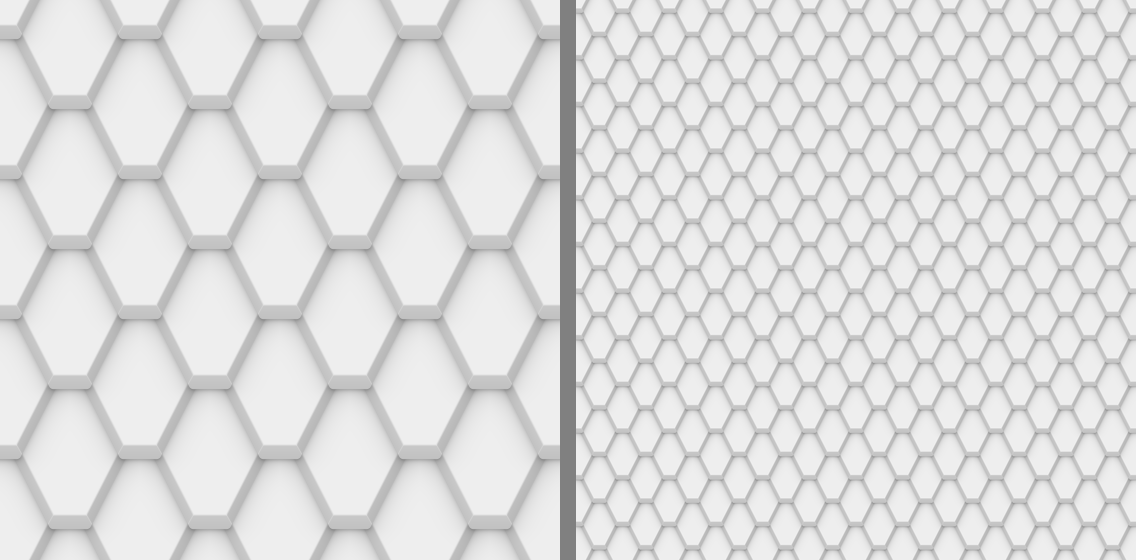
Left: one tile. Right: repeated 3 by 3.
A Shadertoy shader for this pattern:

```glsl
// Lengths are in tile periods; each tile's origin is the middle of its lower edge.
const float REPEATS = 4.0;
const float ROW_PHASE = 0.22;
const float EDGE_HALF = 0.139;    // half width of the lower edge
const float SIDE_SLOPE = 0.512;   // sideways run per unit of height
const float CORNER_RADIUS = 0.018;
const float FRONT_BEVEL = 0.109;
const float SIDE_BEVEL = 0.073;
const float FRONT_HALF = 0.115;   // half width at the top of the front bevel
const float MITRE_SLOPE = 0.57;
const float RIM_WIDTH = 0.009;

const float FACE = 0.935;
const float RIM = 0.92;
const float FRONT = 0.79;
const float LEFT_SIDE = 0.795;
const float RIGHT_SIDE = 0.755;
const float BEVEL_FALLOFF = 0.035;

const float SOFT_SHADOW = 0.13;
const float SOFT_RANGE = 0.06;
const float SIDE_CONTACT = 0.07;
const float FRONT_CONTACT = 0.18;
const float CONTACT_RANGE = 0.014;

// Distance outside the sloping side of a tile.
float sideDistance(vec2 p) {
    return (abs(p.x) - EDGE_HALF - SIDE_SLOPE * p.y)
        * inversesqrt(1.0 + SIDE_SLOPE * SIDE_SLOPE);
}

// Tile outline, open upwards where higher rows cover it.
float tileDistance(vec2 p) {
    vec2 q = vec2(sideDistance(p), -p.y) + CORNER_RADIUS;
    return min(max(q.x, q.y), 0.0) + length(max(q, 0.0)) - CORNER_RADIUS;
}

// Flat face, bright rim and three bevels.
float tileShade(vec2 p, float aa) {
    float sideInset = sideDistance(p) + SIDE_BEVEL;
    float frontInset = FRONT_BEVEL - p.y;
    float inset = max(sideInset, frontInset);

    float mitre = abs(p.x) - FRONT_HALF - MITRE_SLOPE * frontInset;
    float isFront = smoothstep(-aa, aa, frontInset) * smoothstep(aa, -aa, mitre);
    float side = mix(LEFT_SIDE, RIGHT_SIDE, smoothstep(-aa, aa, p.x))
        - BEVEL_FALLOFF * clamp(sideInset / SIDE_BEVEL, 0.0, 1.0);
    float front = FRONT - BEVEL_FALLOFF * clamp(frontInset / FRONT_BEVEL, 0.0, 1.0);
    float bevel = mix(side, front, isFront);

    // Thin glint where the front and side bevels meet
    bevel += 0.04 * smoothstep(RIM_WIDTH, 0.0, abs(mitre))
        * smoothstep(-aa, aa, frontInset);
    bevel = mix(RIM, bevel, smoothstep(0.0, 2.0 * RIM_WIDTH, inset));
    return mix(FACE, bevel, smoothstep(-aa, aa, inset));
}

// Light left on the surface under a tile edge.
float shadowUnder(vec2 p, float d) {
    float outside = max(d, 0.0);
    float contact = mix(SIDE_CONTACT, FRONT_CONTACT, smoothstep(0.03, -0.01, p.y));
    return 1.0 - SOFT_SHADOW * exp(-outside / SOFT_RANGE)
        - contact * exp(-outside / CONTACT_RANGE);
}

void mainImage(out vec4 fragColor, in vec2 fragCoord) {
    vec2 pos = REPEATS * fragCoord / iResolution.xy - vec2(0.0, ROW_PHASE);
    float aa = 0.8 * REPEATS / iResolution.y;
    float baseRow = floor(2.0 * pos.y);
    float shade = FACE;

    // Paint overlapping rows from the lowest upwards
    for (int i = -1; i <= 1; i++) {
        float row = baseRow + float(i);
        float stagger = 0.5 * mod(row, 2.0);
        vec2 p = vec2(fract(pos.x + stagger) - 0.5, pos.y - 0.5 * row);
        float d = tileDistance(p);
        shade *= shadowUnder(p, d);
        shade = mix(shade, tileShade(p, aa), smoothstep(aa, -aa, d));
    }
    fragColor = vec4(vec3(shade), 1.0);
}
```
